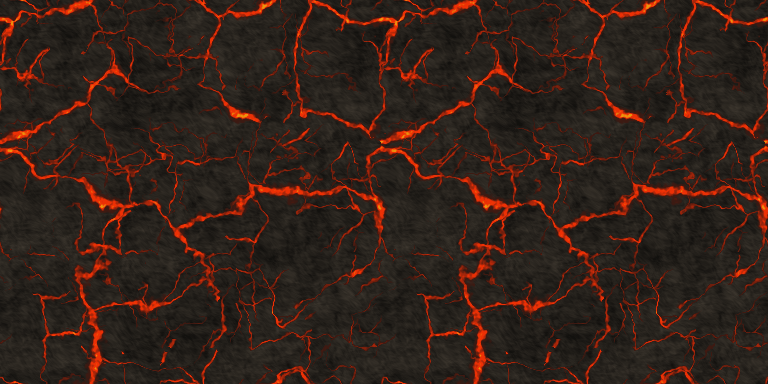
Write a WebGL 1 fragment shader that draws this texture.

```glsl
precision highp float;
// Dark volcanic rock split by a branching network of glowing lava cracks.
uniform vec2 u_resolution;

#define MAIN_CELLS 4.0    // plates per canvas height, coarse to fine
#define FINE_CELLS 9.0
#define HAIR_CELLS 15.0
#define MAIN_WIDTH 0.0082 // half width of the widest cracks
#define FINE_WIDTH 0.0042
#define HAIR_WIDTH 0.0024
#define MAIN_DEAD 0.22    // share of plate borders left closed
#define FINE_DEAD 0.35
#define SOFTNESS 0.0034   // falloff beyond a crack
#define HALO 0.24         // heat of the dusty rim
#define WARP 0.10         // raggedness of the cracks
#define RELIEF 3.2        // contrast of the rock surface

const vec3 STONE = vec3(0.145, 0.130, 0.110);
const vec3 EMBER = vec3(0.24, 0.10, 0.07);
const vec3 RUST  = vec3(0.44, 0.12, 0.05);
const vec3 RED   = vec3(0.66, 0.15, 0.04);
const vec3 LAVA  = vec3(0.93, 0.19, 0.02);
const vec3 GOLD  = vec3(0.93, 0.58, 0.05);

vec2 hash2(vec2 p) {
  vec3 q = fract((p.xyx + 7.3) * vec3(0.1031, 0.1030, 0.0973));
  q += dot(q, q.yzx + 33.33);
  return fract((q.xx + q.yz) * q.zy);
}

// Gradient noise that repeats every "period" lattice steps.
float corner(vec2 cell, vec2 offset, float period, float seed) {
  float angle = 6.2832 * hash2(mod(cell, period) + seed).x;
  return dot(vec2(cos(angle), sin(angle)), offset);
}

float noise(vec2 p, float period, float seed) {
  p *= period;
  vec2 i = floor(p), f = fract(p), e = vec2(1.0, 0.0);
  vec2 u = f * f * f * (f * (f * 6.0 - 15.0) + 10.0);
  float low = mix(corner(i, f, period, seed),
                  corner(i + e.xy, f - e.xy, period, seed), u.x);
  float high = mix(corner(i + e.yx, f - e.yx, period, seed),
                   corner(i + e.xx, f - e.xx, period, seed), u.x);
  return mix(low, high, u.y);
}

float fbm(vec2 p, float freq, float seed) {
  float sum = 0.0, amp = 0.5;
  for (int k = 0; k < 5; k++) {
    sum += amp * noise(p, freq, seed);
    freq *= 2.0;
    amp *= 0.54;
    seed += 13.0;
  }
  return sum;
}

vec2 site(vec2 cell, float cells) {
  return 0.08 + 0.84 * hash2(mod(cell, cells) + cells * 5.0);
}

// Heat of the Voronoi borders; every border gets its own width.
float cracks(vec2 p, float cells, float width, float dead) {
  vec2 q = p * cells, base = floor(q), f = fract(q);
  vec2 home = vec2(0.0), toHome = vec2(8.0);
  for (int j = -1; j <= 1; j++)
  for (int i = -1; i <= 1; i++) {
    vec2 g = vec2(float(i), float(j));
    vec2 r = g + site(base + g, cells) - f;
    if (dot(r, r) < dot(toHome, toHome)) { toHome = r; home = g; }
  }
  float heat = 0.0;
  for (int j = -2; j <= 2; j++)
  for (int i = -2; i <= 2; i++) {
    if (i == 0 && j == 0) continue;
    vec2 g = home + vec2(float(i), float(j));
    vec2 r = g + site(base + g, cells) - f;
    float d = max(dot(0.5 * (toHome + r), normalize(r - toHome)) / cells, 0.0);
    float pick = hash2(mod(base + home, cells) + mod(base + g, cells) + 61.0).y;
    float w = width * step(dead, pick) * mix(0.35, 1.0, (pick - dead) / (1.0 - dead));
    float core = 1.0 - smoothstep(0.35 * w, w + SOFTNESS, d);
    float rim = HALO * (1.0 - smoothstep(w, 2.2 * w + 2.0 * SOFTNESS, d));
    heat = max(heat, max(core, rim) * w / (w + 0.0015));
  }
  return heat;
}

vec3 lavaRamp(vec3 rock, float heat) {
  vec3 c = mix(rock, EMBER, smoothstep(0.10, 0.25, heat));
  c = mix(c, RUST, smoothstep(0.27, 0.50, heat));
  c = mix(c, RED, smoothstep(0.50, 0.72, heat));
  c = mix(c, LAVA, smoothstep(0.72, 0.94, heat));
  return mix(c, GOLD, smoothstep(1.04, 1.30, heat));
}

void main() {
  vec2 p = gl_FragCoord.xy / u_resolution.y;
  vec2 bend = vec2(fbm(p, 6.0, 3.0), fbm(p, 6.0, 71.0));
  vec2 ragged = p + WARP * bend, twig = ragged + 0.4 * WARP * bend.yx;

  // Rock: sheared relief lit from the upper left, with broad tonal patches
  vec2 lit = vec2(p.x + p.y, p.y) + 0.04 * bend;
  float slope = fbm(lit, 12.0, 29.0) - fbm(lit + vec2(-0.003, 0.005), 12.0, 29.0);
  vec3 rock = STONE * clamp(1.0 + RELIEF * slope + 0.3 * noise(p, 4.0, 47.0), 0.5, 1.8);

  // Cracks: each layer swells and tapers along its length
  float swell = mix(0.3, 1.25, smoothstep(-0.35, 0.35, noise(p, 7.0, 19.0)));
  float spread = smoothstep(-0.30, 0.30, noise(p, 5.0, 83.0));
  float heat = cracks(ragged, MAIN_CELLS, MAIN_WIDTH * swell, MAIN_DEAD);
  heat = max(heat, cracks(twig, FINE_CELLS, FINE_WIDTH * spread, FINE_DEAD));
  float hair = HAIR_WIDTH * smoothstep(-0.15, 0.35, noise(p, 6.0, 41.0));
  heat = max(heat, cracks(twig, HAIR_CELLS, hair, FINE_DEAD));

  // Crusted grain and yellow hot spots
  float grain = noise(p, 60.0, 37.0) + 0.7 * noise(p, 110.0, 53.0);
  float hot = smoothstep(0.08, 0.35, noise(p, 8.0, 97.0));
  heat *= 1.1 + 0.6 * grain + 0.4 * hot;
  gl_FragColor = vec4(lavaRamp(rock, heat), 1.0);
}
```
